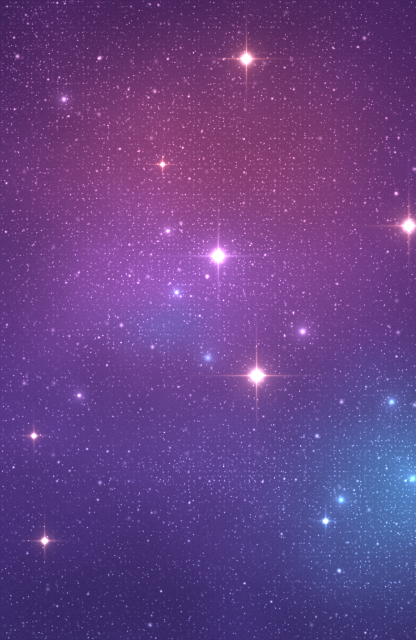
Reproduce this background procedurally as a WebGL 2 fragment shader.

```glsl
#version 300 es
precision highp float;
// A violet night sky: soft elliptical nebula glows stirred by fractal noise,
// hashed grids of stars that gather in drifts, and a few bright stars with
// four-pointed flares. All lengths are fractions of the canvas height.

uniform vec2 u_resolution;
out vec4 fragColor;

float hash(vec2 p) {
    return fract(sin(dot(p, vec2(127.1, 311.7))) * 43758.5453);
}

float noise(vec2 p) {
    vec2 i = floor(p), f = fract(p);
    f = f * f * (3.0 - 2.0 * f);
    return mix(mix(hash(i), hash(i + vec2(1, 0)), f.x),
               mix(hash(i + vec2(0, 1)), hash(i + vec2(1, 1)), f.x), f.y);
}

float fbm(vec2 p) {
    float sum = 0.0, amp = 0.5;
    for (int i = 0; i < 5; i++) {
        sum += amp * noise(p);
        p = mat2(1.6, 1.2, -1.2, 1.6) * p + 7.3;
        amp *= 0.5;
    }
    return sum;
}

// Soft elliptical falloff, 1 at the centre
float glow(vec2 p, vec2 centre, vec2 radii) {
    vec2 q = (p - centre) / radii;
    return exp(-dot(q, q));
}

// One jittered star per cell; density is the share of cells that are lit
float starLayer(vec2 p, float cells, float density, float radius) {
    vec2 cell = floor(p * cells);
    vec2 jitter = 0.25 + 0.5 * vec2(hash(cell + 3.1), hash(cell + 8.7));
    float d = length(fract(p * cells) - jitter) / cells;
    float lit = smoothstep(0.0, 0.05, density - hash(cell + 17.3));
    float power = 0.2 + 0.8 * pow(hash(cell + 29.9), 3.0);
    return lit * power * exp(-d * d / (radius * radius));
}

// Bright star: white core, tinted halo and four thin rays of the given reach
vec3 flare(vec2 p, vec2 centre, float reach, vec3 tint) {
    vec2 q = abs(p - centre);
    float d = length(q);
    float core = exp(-d * d / (reach * reach * 0.016));
    float halo = 0.55 * exp(-d / (reach * 0.2));
    vec2 rays = exp(-q.yx / 0.0011 - q / (reach * 0.4));
    return vec3(1.0, 0.95, 0.88) * core + tint * (halo + 0.75 * (rays.x + rays.y));
}

// Small hazy star without rays
vec3 haze(vec2 p, vec2 centre, float size, vec3 tint) {
    float d = length(p - centre);
    return tint * (0.75 * exp(-d * d / (size * size * 0.2)) + 0.4 * exp(-d / size));
}

void main() {
    vec2 p = gl_FragCoord.xy / u_resolution.y;
    float cloud = fbm(p * 5.0 + 2.0);
    vec2 w = p + 0.09 * (vec2(cloud, fbm(p * 5.0 + 31.0)) - 0.48);

    // Dusk gradient from the lower edge to the upper
    vec3 color = mix(vec3(0.21, 0.15, 0.39), vec3(0.29, 0.17, 0.45), smoothstep(0.0, 0.4, p.y));
    color = mix(color, vec3(0.25, 0.13, 0.36), smoothstep(0.5, 1.0, p.y));

    // Nebula glows
    float rose = glow(w, vec2(0.33, 0.75), vec2(0.27, 0.20));
    float violet = glow(w, vec2(0.27, 0.57), vec2(0.21, 0.11));
    float blue = glow(w, vec2(0.63, 0.23), vec2(0.16, 0.15));
    color = mix(color, vec3(0.39, 0.29, 0.63), 0.85 * glow(w, vec2(0.34, 0.36), vec2(0.30, 0.22)));
    color = mix(color, vec3(0.50, 0.23, 0.52), 0.75 * glow(w, vec2(0.33, 0.66), vec2(0.31, 0.23)));
    color = mix(color, vec3(0.59, 0.27, 0.47), 0.85 * rose);
    color = mix(color, vec3(0.61, 0.36, 0.77), 0.85 * violet);
    color = mix(color, vec3(0.45, 0.45, 0.82), 0.5 * glow(w, vec2(0.25, 0.50), vec2(0.08, 0.04)));
    color = mix(color, vec3(0.33, 0.54, 0.80), 0.9 * blue);
    color *= 0.86 + 0.29 * cloud;

    // Star drifts: a lower cluster, the blue cloud, the rose band, an upper corner
    float cluster = glow(w, vec2(0.33, 0.26), vec2(0.12, 0.055));
    float drift = 0.25 + 0.5 * cluster + 0.45 * blue + 0.25 * rose + 0.2 * violet
                + 0.3 * glow(p, vec2(0.02, 0.93), vec2(0.14, 0.12));
    vec3 starTint = mix(vec3(0.96, 0.76, 0.88), vec3(0.60, 0.82, 1.0), smoothstep(0.5, 0.1, p.y) * 0.6 + 0.4 * blue);
    float stars = 0.0;
    for (int i = 0; i < 3; i++) {
        float k = float(i);
        stars += 0.5 * starLayer(p + 0.37 * k, 150.0 - 23.0 * k, drift, 0.0011);
    }
    stars += 0.8 * starLayer(p, 62.0, drift * 0.7, 0.0017);
    stars += 0.9 * starLayer(p + 0.53, 24.0, 0.05 + drift * 0.4, 0.0028);
    color += starTint * stars;
    color += 0.025 * (hash(floor(p * 512.0)) - 0.5);

    // Hazy stars
    vec3 lilac = vec3(0.80, 0.65, 0.88), sky = vec3(0.42, 0.70, 0.88);
    color += haze(p, vec2(0.473, 0.482), 0.009, lilac);
    color += haze(p, vec2(0.100, 0.845), 0.007, lilac);
    color += haze(p, vec2(0.124, 0.382), 0.006, lilac);
    color += haze(p, vec2(0.262, 0.639), 0.006, lilac);
    color += haze(p, vec2(0.276, 0.543), 0.007, sky);
    color += haze(p, vec2(0.325, 0.441), 0.010, sky * 0.7);
    color += haze(p, vec2(0.533, 0.219), 0.009, sky);
    color += haze(p, vec2(0.645, 0.252), 0.009, sky);
    color += haze(p, vec2(0.612, 0.372), 0.008, sky);

    // Flared stars
    vec3 amber = vec3(1.0, 0.62, 0.40);
    color += flare(p, vec2(0.385, 0.908), 0.066, amber);
    color += flare(p, vec2(0.341, 0.600), 0.072, vec3(0.90, 0.66, 0.98));
    color += flare(p, vec2(0.401, 0.413), 0.080, amber);
    color += flare(p, vec2(0.639, 0.647), 0.072, amber);
    color += flare(p, vec2(0.070, 0.155), 0.036, amber);
    color += flare(p, vec2(0.053, 0.319), 0.028, amber * 0.8);
    color += flare(p, vec2(0.254, 0.743), 0.024, amber * 0.8);
    color += flare(p, vec2(0.509, 0.186), 0.026, sky);

    fragColor = vec4(clamp(color, 0.0, 1.0), 1.0);
}
```
